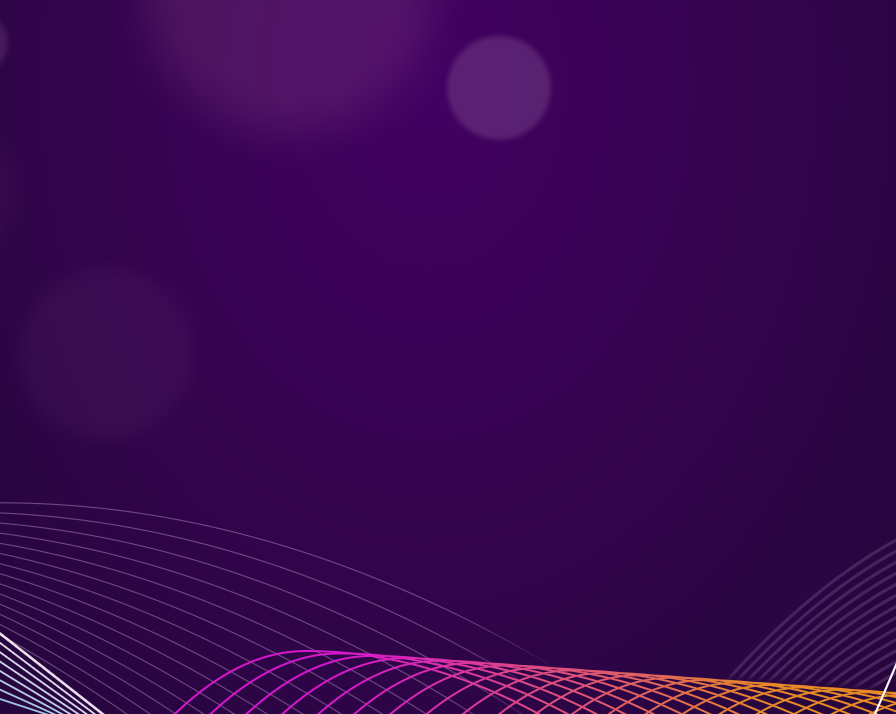
Reproduce this background procedurally as a Shadertoy shader.

```glsl
const float ASPECT = 512.0 / 408.0;

// Backdrop
const vec3 GLOW_COLOR = vec3(0.262, 0.003, 0.382);
const vec3 EDGE_COLOR = vec3(0.163, 0.022, 0.257);
const vec2 GLOW_CENTER = vec2(0.60, 0.88);
const vec2 GLOW_SCALE = vec2(1.0, 0.75);
const float GLOW_REACH = 0.76;
const vec3 BOKEH_COLOR = vec3(0.62, 0.44, 0.66);
const vec3 HAZE_COLOR = vec3(0.62, 0.33, 0.58);

// Pale line families
const int LEFT_COUNT = 14;
const int RIGHT_COUNT = 13;
const int FAN_COUNT = 8;
const vec3 PALE_COLOR = vec3(0.72, 0.55, 0.76);
const vec3 FAN_TOP_COLOR = vec3(1.0, 0.97, 1.0);
const vec3 FAN_LOW_COLOR = vec3(0.62, 0.82, 0.95);

// Bright wave
const int WAVE_COUNT = 20;
const vec2 WAVE_PEAK = vec2(0.428, 0.0882);
const vec2 WAVE_STEP = vec2(0.0466, -0.0034);
const float RISE_CURVE = 2.63;
const float FALL_CURVE = 0.826;
const vec3 MAGENTA = vec3(0.88, 0.09, 0.84);
const vec3 CORAL = vec3(0.91, 0.36, 0.45);
const vec3 ORANGE = vec3(0.95, 0.57, 0.14);

// Coverage of a curve, given its height offset, slope and half width
float stroke(float offset, float slope, float halfWidth) {
    float px = 1.0 / iResolution.y;
    float dist = abs(offset) * inversesqrt(1.0 + slope * slope);
    return clamp(halfWidth + 0.5 * px - dist, 0.0, min(px, 2.0 * halfWidth)) / px;
}

float softDisc(vec2 p, vec2 center, float radius, float blur) {
    return 1.0 - smoothstep(radius - blur, radius + blur, length(p - center));
}

vec3 backdrop(vec2 p) {
    float fall = length((p - GLOW_CENTER) * GLOW_SCALE) / GLOW_REACH;
    vec3 color = mix(GLOW_COLOR, EDGE_COLOR, min(fall, 1.1));
    color = mix(color, HAZE_COLOR, 0.21 * softDisc(p, vec2(0.405, 1.016), 0.200, 0.055));
    color = mix(color, BOKEH_COLOR, 0.28 * softDisc(p, vec2(0.699, 0.877), 0.0725, 0.007));
    color = mix(color, BOKEH_COLOR, 0.07 * softDisc(p, vec2(0.150, 0.505), 0.120, 0.022));
    color = mix(color, BOKEH_COLOR, 0.20 * softDisc(p, vec2(-0.033, 0.940), 0.044, 0.007));
    return mix(color, BOKEH_COLOR, 0.06 * softDisc(p, vec2(-0.114, 0.730), 0.130, 0.025));
}

// Thin arcs spreading down from the left edge
float leftArcs(vec2 p) {
    float cover = 0.0;
    for (int i = 0; i < LEFT_COUNT; i++) {
        float n = float(i);
        float y = 0.2958 - 0.3825 * p.x * p.x - n * (0.0142 + 0.043 * p.x);
        cover = max(cover, stroke(p.y - y, 0.765 * p.x + 0.043 * n, 0.0008));
    }
    return cover * (1.0 - smoothstep(0.60, 0.82, p.x));
}

// Parallel arcs climbing to the right edge, ending at the wave
float rightArcs(vec2 p) {
    float u = ASPECT - p.x;
    float cover = 0.0;
    for (int i = 0; i < RIGHT_COUNT; i++) {
        float y = 0.2435 - 0.55 * u - 1.19 * u * u - 0.0155 * float(i);
        cover = max(cover, stroke(p.y - y, 0.55 + 2.38 * u, 0.0022));
    }
    float crest = WAVE_PEAK.y + (p.x - WAVE_PEAK.x) * WAVE_STEP.y / WAVE_STEP.x;
    return cover * smoothstep(crest, crest + 0.015, p.y);
}

// White fan in the left corner
vec3 addFan(vec3 color, vec2 p) {
    for (int i = 0; i < FAN_COUNT; i++) {
        float n = float(i);
        float top = 0.1127 - 0.0131 * n;
        float foot = 0.1438 - 0.0114 * n;
        float y = top * (1.0 - p.x / foot);
        vec3 tint = mix(FAN_TOP_COLOR, FAN_LOW_COLOR, n / float(FAN_COUNT));
        float halfWidth = i == 0 ? 0.0018 : 0.0013;
        color = mix(color, tint, 0.9 * stroke(p.y - y, top / foot, halfWidth));
    }
    return color;
}

// Overlapping crests, magenta to orange
vec3 addWave(vec3 color, vec2 p) {
    vec3 tint = mix(MAGENTA, CORAL, smoothstep(0.42, 0.88, p.x));
    tint = mix(tint, ORANGE, smoothstep(0.80, 1.12, p.x));
    float cover = 0.0;
    for (int i = 0; i < WAVE_COUNT; i++) {
        vec2 q = p - WAVE_PEAK - WAVE_STEP * float(i);
        float curve = q.x < 0.0 ? RISE_CURVE : FALL_CURVE;
        cover = max(cover, stroke(q.y + curve * q.x * q.x, 2.0 * curve * q.x, 0.0014));
    }
    return mix(color, tint, 0.95 * cover);
}

void mainImage(out vec4 fragColor, in vec2 fragCoord) {
    vec2 p = fragCoord / iResolution.xy * vec2(ASPECT, 1.0);
    vec3 color = backdrop(p);
    color = mix(color, PALE_COLOR, 0.48 * leftArcs(p));
    color = mix(color, PALE_COLOR, 0.22 * rightArcs(p));
    color = addFan(color, p);
    color = addWave(color, p);
    // Lone white ray in the right corner
    color = mix(color, FAN_TOP_COLOR, stroke(p.y - 2.33 * (p.x - 1.2255), 2.33, 0.0015));
    fragColor = vec4(color, 1.0);
}
```
